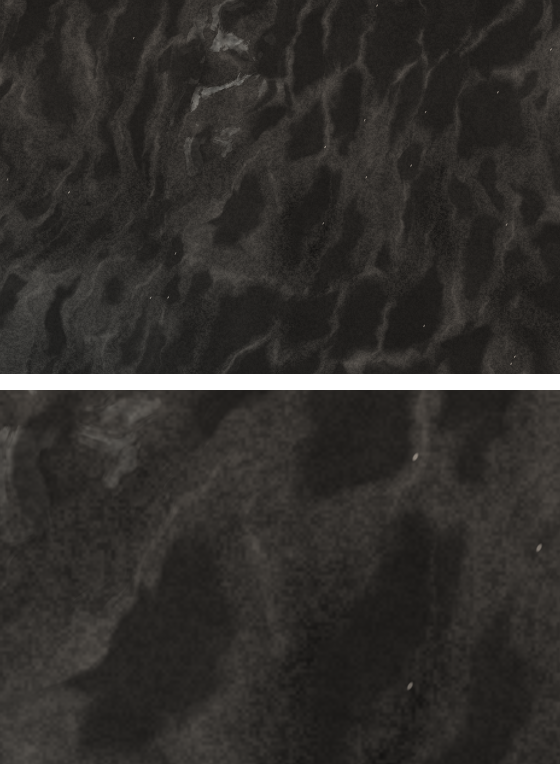
Top: the whole. Bottom: its middle third, enlarged.
Give the GLSL for this texture, as a WebGL 1 fragment shader.

```glsl
precision highp float;
// Dark weathered stone: soft, leaning near-black blotches in a dusty, grainy web.
uniform vec2 u_resolution;

#define BLOTCH_SCALE vec2(7.0, 3.7)
#define SMALL_SCALE vec2(13.0, 7.5)
#define LEAN 0.55
#define WARP 0.10
#define DARK_TONE 0.116
#define WEB_TONE 0.186
#define GRAIN 0.085
#define FLAKE_TONE 0.24
#define WARM_TINT vec3(1.06, 0.99, 0.92)
#define COOL_TINT vec3(1.01, 1.00, 0.96)

float hash(vec2 p) {
  vec3 h = fract(vec3(p.xyx) * 0.1031);
  h += dot(h, h.yzx + 33.33);
  return fract((h.x + h.y) * h.z);
}

vec2 hash2(vec2 p) {
  return vec2(hash(p), hash(p + 57.3));
}

float noise(vec2 p) {
  vec2 i = floor(p), f = fract(p);
  f = f * f * (3.0 - 2.0 * f);
  return mix(mix(hash(i), hash(i + vec2(1.0, 0.0)), f.x),
             mix(hash(i + vec2(0.0, 1.0)), hash(i + 1.0), f.x), f.y);
}

float fbm(vec2 p) {
  float sum = 0.0, amp = 0.516;
  for (int i = 0; i < 5; i++) {
    sum += amp * noise(p);
    p = mat2(1.6, 1.2, -1.2, 1.6) * p + 17.7;
    amp *= 0.5;
  }
  return sum;
}

// x: gap between the two nearest cell centres, y: random value of the cell
vec2 cells(vec2 p) {
  vec2 base = floor(p);
  float near = 9.0, second = 9.0, id = 0.0;
  for (int y = -1; y <= 1; y++) {
    for (int x = -1; x <= 1; x++) {
      vec2 c = base + vec2(float(x), float(y));
      float d = length(c + 0.05 + 0.9 * hash2(c) - p);
      if (d < near) {
        second = near;
        near = d;
        id = hash(c + 91.7);
      } else {
        second = min(second, d);
      }
    }
  }
  return vec2(second - near, id);
}

// Soft round patch used to place broad light areas
float patchAt(vec2 p, vec2 centre, vec2 size) {
  vec2 d = (p - centre) / size;
  return exp(-dot(d, d));
}

// Rare tiny pale dust specks
float dust(vec2 p) {
  vec2 g = p * 26.0, c = floor(g);
  vec2 d = fract(g) - 0.2 - 0.6 * hash2(c + 5.0);
  d.x -= 0.4 * d.y;
  float present = step(0.975, hash(c + 31.0));
  return present * (1.0 - smoothstep(0.03, 0.10, length(d * vec2(1.3, 0.8))));
}

void main() {
  vec2 p = gl_FragCoord.xy / u_resolution.y;

  // Warped, sheared space: features lean right, steeper toward the right side
  vec2 warp = vec2(fbm(p * 4.0 + 3.0), fbm(p * 4.0 + 40.0)) - 0.5;
  vec2 fine = vec2(noise(p * 38.0), noise(p * 38.0 + 70.0)) - 0.5;
  vec2 q = p + WARP * warp * 2.0 + 0.012 * fine;
  q.x -= q.y * (LEAN - 0.25 * q.x);

  // Dark blotches in two sizes, separated by a web of uneven width
  float spread = smoothstep(0.32, 0.68, fbm(p * 2.4 + 11.0));
  vec2 big = cells(q * BLOTCH_SCALE + 20.0);
  vec2 small = cells(q * SMALL_SCALE + 60.0);
  float gap = 0.02 + 0.38 * spread + 0.08 * (big.y - 0.5);
  float blotch = smoothstep(gap, gap + 0.24, big.x) * mix(0.75, 1.0, big.y);
  float spots = smoothstep(0.22, 0.5, small.x) * step(0.45, small.y) * 0.75;
  float dark = max(blotch, spots);

  // Dusty web tone with broad light areas, streaks and thin veins
  float light = patchAt(p, vec2(1.5, 0.72), vec2(0.17, 0.4))
              + 0.8 * patchAt(p, vec2(0.1, 0.1), vec2(0.3, 0.25))
              + 0.5 * patchAt(p, vec2(0.45, 0.85), vec2(0.4, 0.25));
  float streak = fbm(q * vec2(30.0, 9.0));
  float web = WEB_TONE + 0.15 * (fbm(p * 5.0 + 25.0) - 0.5)
            + 0.10 * (streak - 0.5) + 0.035 * light;
  float vein = (1.0 - smoothstep(0.0, 0.13, big.x)) * smoothstep(0.4, 0.7, streak);
  web += 0.05 * vein;
  float blot = DARK_TONE + 0.03 * (fbm(p * 9.0 + 80.0) - 0.5) + 0.012 * light;
  float tone = mix(web, blot, dark);

  // Mineral grain, stronger on the web than in the blotches
  float grain = 0.6 * noise(p * 310.0) + 0.4 * noise(p * 150.0 + 9.0) - 0.5;
  tone += GRAIN * grain * mix(1.2, 0.4, dark);

  // Rough pale flakes clustered along a leaning band
  vec2 band = vec2(p.x - 0.25 * (p.y - 0.75), p.y);
  float cluster = patchAt(band, vec2(0.6, 0.8), vec2(0.12, 0.25));
  float ridge = fbm(q * vec2(34.0, 20.0) + 7.0);
  float flake = smoothstep(0.57, 0.70, ridge) * cluster * (1.0 - 0.8 * dark);
  tone += FLAKE_TONE * flake * (0.5 + noise(p * 120.0));
  tone += 0.3 * dust(p);

  // Brown cast to the right, greyer dust at lower left and on flakes
  float cool = clamp(patchAt(p, vec2(0.1, 0.0), vec2(0.7, 0.45)) + flake, 0.0, 1.0);
  vec3 color = tone * mix(WARM_TINT, COOL_TINT, cool);
  gl_FragColor = vec4(max(color, 0.0), 1.0);
}
```
